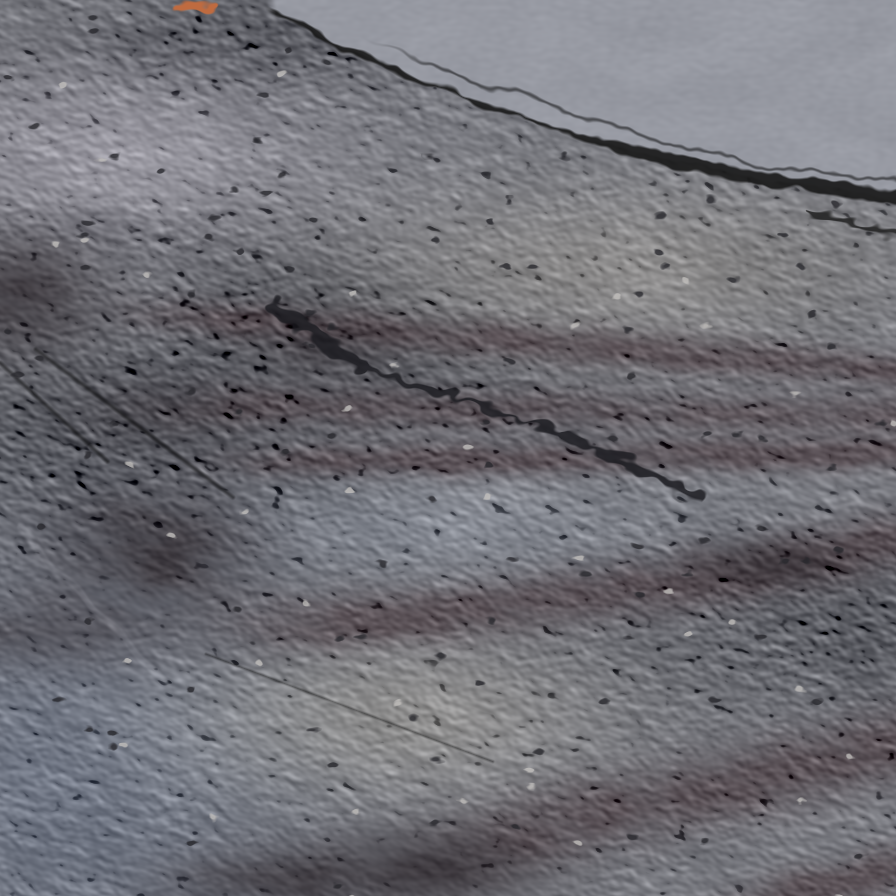
This texture is drawn by a WebGL 1 fragment shader. Its source:

```glsl
precision highp float;
// Weathered concrete ground with stained tracks, cracks and a smooth slab at the upper right.
uniform vec2 u_resolution;

vec2 hash2(vec2 p) {
  return fract(sin(vec2(dot(p, vec2(127.1, 311.7)), dot(p, vec2(269.5, 183.3)))) * 43758.5);
}
float corner(vec2 i, vec2 f, vec2 o) {
  return dot(hash2(i + o) * 2.0 - 1.0, f - o);
}
// Gradient noise, about -0.7 to 0.7
float noise(vec2 p) {
  vec2 i = floor(p), f = fract(p), w = f * f * (3.0 - 2.0 * f);
  return mix(mix(corner(i, f, vec2(0)), corner(i, f, vec2(1, 0)), w.x),
             mix(corner(i, f, vec2(0, 1)), corner(i, f, vec2(1)), w.x), w.y);
}
float fbm(vec2 p) {
  float sum = 0.0, amp = 0.6;
  for (int i = 0; i < 4; i++) {
    sum += amp * noise(p);
    p = mat2(1.6, 1.2, -1.2, 1.6) * p + 7.3;
    amp *= 0.55;
  }
  return sum;
}
float blob(vec2 p, float x, float y, float rx, float ry) {
  vec2 d = (p - vec2(x, y)) / vec2(rx, ry);
  return exp(-dot(d, d));
}
// Soft track: offset from its centre line, half width, start of its left fade
float track(float offset, float width, float x, float start) {
  return exp(-offset * offset / (width * width)) * smoothstep(start, start + 0.2, x);
}
float line(vec2 p, vec2 a, vec2 b, float width) {
  vec2 d = b - a;
  float dist = length(p - a - d * clamp(dot(p - a, d) / dot(d, d), 0.0, 1.0));
  return 1.0 - smoothstep(width - 0.002, width + 0.002, dist);
}
// Pitted relief, stretched along the ground
float relief(vec2 p) {
  vec2 q = vec2(p.x - 0.3 * p.y, p.y + 0.35 * p.x);
  return noise(q * vec2(48, 95)) + 0.65 * noise(q * vec2(105, 180) + 9.0);
}
// Small ragged flecks, one candidate per cell
float flecks(vec2 p, float cells, float share) {
  vec2 g = p * vec2(cells, cells * 1.6), id = floor(g), rnd = hash2(id + cells);
  float dist = length(fract(g) - 0.3 - 0.4 * rnd) + 0.25 * noise(g * 3.5);
  return step(1.0 - share, hash2(id + 31.7).y) * (1.0 - smoothstep(0.1, 0.26, dist));
}

void main() {
  vec2 p = gl_FragCoord.xy / u_resolution;
  float broad = fbm(p * vec2(5, 8));
  float mottle = fbm(vec2(p.x * 13.0, (p.y + 0.2 * p.x) * 32.0) + 4.0);
  vec2 q = p + 0.01 * vec2(noise(p * 18.0), noise(p * 21.0 + 5.0));

  // Broad tints of the ground
  vec3 col = vec3(0.475, 0.48, 0.505) + 0.08 * broad + 0.08 * mottle;
  col += vec3(0.10, 0.09, 0.10) * blob(p, 0.12, 0.83, 0.25, 0.11);
  col += vec3(0.07, 0.06, 0.035) * blob(p, 0.70, 0.70, 0.30, 0.09);
  col += vec3(0.08, 0.07, 0.04) * blob(p, 0.43, 0.20, 0.22, 0.09);
  col += vec3(0.03, 0.04, 0.05) * blob(p, 0.48, 0.41, 0.30, 0.06);
  col += vec3(-0.03, -0.01, 0.02) * blob(p, 0.06, 0.12, 0.28, 0.25);
  float worn = blob(p, 0.30, 0.96, 0.24, 0.06) + blob(p, 0.94, 0.30, 0.22, 0.10);
  worn += blob(p, 0.12, 0.52, 0.25, 0.13) + 0.9 * blob(p, 0.33, 0.66, 0.15, 0.06);
  worn += 0.6 * blob(p, 0.5, 0.56, 0.2, 0.06) + 0.5 * blob(p, 0.14, 0.74, 0.2, 0.03);
  col -= 0.12 * worn;

  // Brown and violet tracks
  float x = q.x, t = x - 0.26;
  float stain = track(q.y - 0.643 + 0.076 * t, 0.019, x, 0.08);
  stain += 0.8 * track(q.y - 0.548 + 0.017 * t, 0.022, x, 0.10);
  stain += track(q.y - 0.484 - 0.013 * t, 0.017, x, 0.18);
  stain += track(q.y - 0.298 - 0.05 * t - 0.11 * t * t, 0.03, x, 0.18);
  stain += track(q.y - 0.055 - 0.23 * max(x - 0.52, 0.0), 0.04, x, 0.42);
  stain += track(q.y - 0.24 * (x - 0.88), 0.025, x, 0.72);
  stain *= 1.0 + 0.6 * broad + 0.7 * mottle;
  col = mix(col, vec3(0.32, 0.275, 0.295), clamp(stain, 0.0, 1.0) * 0.8);

  // Dark smudges
  float smudge = blob(p, 0.165, 0.375, 0.11, 0.075) + blob(p, 0.01, 0.67, 0.09, 0.06);
  smudge += 0.5 * blob(p, 0.18, 0.54, 0.10, 0.04) + blob(p, 0.47, 0.03, 0.12, 0.045);
  smudge += 0.8 * blob(p, 0.28, 0.01, 0.1, 0.04) + 0.5 * blob(p, 0.03, 0.29, 0.12, 0.04);
  smudge += 0.6 * blob(p, 0.37, 0.61, 0.09, 0.03) + 0.8 * blob(p, 0.86, 0.37, 0.08, 0.025);
  col = mix(col, vec3(0.21, 0.19, 0.21), clamp(smudge * (0.8 + broad + 0.5 * mottle), 0.0, 0.85));

  // Embossed grain and pits, deeper on worn ground
  float height = relief(p), rough = 0.85 + 0.4 * worn + 0.6 * mottle - 0.5 * min(smudge, 1.0);
  col += rough * (0.15 * (height - relief(p + vec2(0.002, 0.004))) + 0.06 * height);
  col -= 0.24 * rough * smoothstep(0.36 - 0.1 * worn, 0.6, -height);

  // Diagonal scratches
  float scratch = noise(vec2((p.y + 0.85 * p.x) * 130.0, (p.x - p.y) * 5.0));
  col += 0.13 * scratch * (blob(p, 0.12, 0.5, 0.16, 0.15) + blob(p, 0.34, 0.15, 0.16, 0.13));
  float grooves = line(p, vec2(0, 0.595), vec2(0.12, 0.485), 0.002);
  grooves += line(p, vec2(0.04, 0.61), vec2(0.26, 0.445), 0.002);
  grooves += line(p, vec2(0.23, 0.27), vec2(0.55, 0.15), 0.001);
  col *= 1.0 - 0.45 * min(grooves, 1.0);
  col += 0.06 * line(q, vec2(0.02, 0.41), vec2(0.18, 0.24), 0.004);

  // Broken crack with crumbled rims
  vec2 k = p + vec2(0.02, 0.014) * vec2(noise(p * 60.0), noise(p * vec2(50, 90) + 3.0));
  float width = 0.004 + 0.007 * noise(p * vec2(40, 70));
  float crack = line(k, vec2(0.31, 0.655), vec2(0.40, 0.592), width + 0.004);
  crack += line(k, vec2(0.40, 0.592), vec2(0.63, 0.515), width);
  crack += line(k, vec2(0.63, 0.515), vec2(0.785, 0.443), width + 0.001);
  col = mix(col, vec3(0.11, 0.11, 0.13), min(crack, 1.0) * 0.85);

  // Dark and pale debris
  col = mix(col, vec3(0.15, 0.15, 0.17), 0.8 * flecks(q, 36.0, 0.07));
  col = mix(col, vec3(0.76, 0.75, 0.74), 0.8 * flecks(q + 0.37, 40.0, 0.02));
  col = mix(col, vec3(0.75, 0.42, 0.25), line(k, vec2(0.195, 0.992), vec2(0.235, 0.993), 0.004));

  // Smooth slab, its dark gap and the hairline above it
  float s = p.x - 0.306, right = smoothstep(0.295, 0.31, p.x);
  float edge = p.y - 0.984 + 0.5 * s - 0.3 * s * s + 0.008 * noise(p * 25.0) + 0.004 * noise(p * 80.0);
  vec3 slab = vec3(0.59, 0.6, 0.635) + 0.05 * fbm(p * vec2(9, 24)) + 0.03 * noise(p * vec2(90, 170));
  col = mix(col, slab, right * smoothstep(-0.002, 0.002, edge));
  float gap = 0.002 + 0.006 * smoothstep(0.62, 0.74, p.x) + 0.006 * noise(p * 40.0);
  col = mix(col, vec3(0.09), 0.9 * right * (1.0 - smoothstep(gap - 0.002, gap + 0.002, abs(edge))));
  float hair = abs(edge - 0.022 + 0.02 * noise(vec2(p.x * 16.0, 2.5)));
  col *= 1.0 - 0.5 * smoothstep(0.4, 0.5, p.x) * (1.0 - smoothstep(0.0, 0.0035, hair));
  col = mix(col, vec3(0.12), 0.85 * line(k, vec2(0.9, 0.762), vec2(1.01, 0.738), width));
  gl_FragColor = vec4(clamp(col, 0.0, 1.0), 1.0);
}
```
